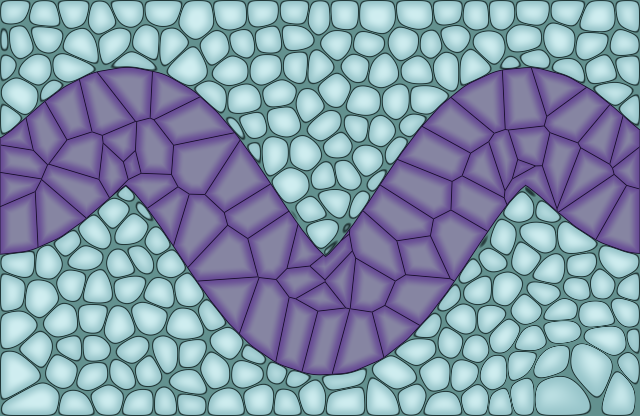
A WebGL 2 fragment shader for this pattern:

```glsl
#version 300 es
precision highp float;

uniform vec2 u_resolution;
out vec4 outColor;

// Lengths are in canvas heights
const float PI = 3.14159265;
const float TROUGH_X = 0.783;
const float CREST_Y = 0.699;
const vec2 INNER_WAVE = vec2(0.478, 0.462);  // half period, drop
const vec2 OUTER_WAVE = vec2(0.300, 0.171);
const float BAND_HALF = 0.139;
const int CURVE_STEPS = 44;
const int SHARDS = 62;
const vec2 PEBBLE_SIZE = vec2(0.0752, 0.06667);
const float PEBBLE_JITTER = 0.62;
const float PEBBLE_ROUNDING = 0.0072;
const float PEBBLE_GAP = 0.0012;
const vec2 SWELL_CENTER = vec2(1.382, 0.042);
const float SWELL_AMOUNT = 0.6;
const float SWELL_AREA = 0.022;
const float LINE_WIDTH = 0.0011;
const vec3 PEBBLE_CORE = vec3(0.81, 0.93, 0.94);
const vec3 PEBBLE_RIM = vec3(0.59, 0.77, 0.79);
const vec3 GROUT = vec3(0.39, 0.57, 0.56);
const vec3 PEBBLE_LINE = vec3(0.07, 0.14, 0.14);
const vec3 SHARD_CORE = vec3(0.525, 0.52, 0.635);
const vec3 SHARD_RIM = vec3(0.405, 0.295, 0.585);
const vec3 SHARD_LINE = vec3(0.11, 0.07, 0.19);

vec2 hash2(vec2 p) {
  vec3 h = fract(vec3(p.xyx) * vec3(0.1031, 0.1030, 0.0973));
  h += dot(h, h.yzx + 33.33);
  return fract((h.xx + h.yz) * h.zy);
}

// Wave with a deep middle trough and shallow outer ends
float waveY(float x) {
  float d = abs(x - TROUGH_X) - INNER_WAVE.x;
  vec2 wave = d < 0.0 ? INNER_WAVE : OUTER_WAVE;
  return CREST_Y - 0.5 * wave.y * (1.0 - cos(PI * min(abs(d) / wave.x, 1.0)));
}

float waveSlope(float x) {
  return (waveY(x + 0.005) - waveY(x - 0.005)) / 0.01;
}

float waveDistance(vec2 p, float aspect) {
  float best = 10.0;
  vec2 a = vec2(-0.08, waveY(-0.08));
  for (int i = 1; i <= CURVE_STEPS; i++) {
    float x = mix(-0.08, aspect + 0.08, float(i) / float(CURVE_STEPS));
    vec2 b = vec2(x, waveY(x));
    vec2 ab = b - a;
    float t = clamp(dot(p - a, ab) / dot(ab, ab), 0.0, 1.0);
    best = min(best, length(p - a - ab * t));
    a = b;
  }
  return best;
}

float borderDistance(vec2 p, vec2 own, vec2 other) {
  return dot(0.5 * (own + other) - p, normalize(other - own));
}

// Shard seeds alternate on both sides of the wave
vec2 shardSeed(int i, float aspect) {
  vec2 h = hash2(vec2(float(i) + 3.0, 17.0));
  float x = aspect * (float(i) + 0.2 + 0.6 * h.x) / float(SHARDS);
  float side = (i & 1) == 0 ? 1.0 : -1.0;
  vec2 normal = normalize(vec2(-waveSlope(x), 1.0));
  return vec2(x, waveY(x)) + normal * side * mix(0.015, 0.125, h.y);
}

float shardBorder(vec2 p, float wall, float aspect) {
  vec2 own = vec2(9.0);
  for (int i = 0; i < SHARDS; i++) {
    vec2 s = shardSeed(i, aspect);
    if (distance(p, s) < distance(p, own)) own = s;
  }
  float d = wall;
  for (int i = 0; i < SHARDS; i++) {
    vec2 s = shardSeed(i, aspect);
    if (distance(s, own) > 1e-4) d = min(d, borderDistance(p, own, s));
  }
  return d;
}

// Staggered pebble seeds; z is 1 where the seed is on open ground
vec3 pebbleSeed(vec2 cell, float aspect) {
  float stagger = mod(cell.y, 2.0) * 0.5 - 0.25;
  vec2 jitter = (hash2(cell + 41.0) - 0.5) * PEBBLE_JITTER;
  vec2 s = (cell + 0.5 + vec2(stagger, 0.0) + jitter) * PEBBLE_SIZE;
  float slope = waveSlope(s.x);
  float off = abs(s.y - waveY(s.x)) / sqrt(1.0 + slope * slope);
  bool open = off > 0.88 * BAND_HALF && s.x > 0.0 && s.x < aspect && s.y > 0.0 && s.y < 1.0;
  return vec3(s, open ? 1.0 : 0.0);
}

// Smooth minimum of all borders gives rounded cells
float pebbleBorder(vec2 p, vec3 walls, float aspect) {
  vec2 base = floor(p / PEBBLE_SIZE), own = vec2(9.0);
  for (int k = 0; k < 25; k++) {
    vec3 s = pebbleSeed(base + vec2(k % 5 - 2, k / 5 - 2), aspect);
    if (s.z > 0.5 && distance(p, s.xy) < distance(p, own)) own = s.xy;
  }
  float sum = dot(exp(-walls / PEBBLE_ROUNDING), vec3(1.0));
  for (int k = 0; k < 25; k++) {
    vec3 s = pebbleSeed(base + vec2(k % 5 - 2, k / 5 - 2), aspect);
    if (s.z > 0.5 && distance(s.xy, own) > 1e-4)
      sum += exp(-borderDistance(p, own, s.xy) / PEBBLE_ROUNDING);
  }
  return -PEBBLE_ROUNDING * log(sum);
}

float stroke(float d, float px) {
  return 1.0 - smoothstep(LINE_WIDTH - 0.6 * px, LINE_WIDTH + 0.6 * px, abs(d));
}

void main() {
  float px = 1.0 / u_resolution.y;
  float aspect = u_resolution.x * px;
  vec2 p = gl_FragCoord.xy * px;
  vec2 frame = min(p, vec2(aspect, 1.0) - p);
  float band = waveDistance(p, aspect) - BAND_HALF;
  vec3 color;

  if (band < 0.0) {
    float d = shardBorder(p, min(-band, min(frame.x, frame.y)), aspect);
    color = mix(SHARD_RIM, SHARD_CORE, smoothstep(0.0, 0.029, d));
    color = mix(color, SHARD_LINE, stroke(d, px));
  } else {
    // Local swelling enlarges the pebbles around one spot
    vec2 q = p - SWELL_CENTER;
    float scale = 1.0 - SWELL_AMOUNT * exp(-dot(q, q) / SWELL_AREA);
    vec3 walls = vec3(band, frame) * scale;
    float d = pebbleBorder(SWELL_CENTER + q * scale, walls, aspect);
    float edge = d / scale - PEBBLE_GAP;
    vec3 stone = mix(PEBBLE_RIM, PEBBLE_CORE, smoothstep(0.0, 0.029, d));
    color = mix(GROUT, stone, smoothstep(-0.6 * px, 0.6 * px, edge));
    color = mix(color, PEBBLE_LINE, 0.9 * stroke(edge, px));
    color = mix(color, SHARD_LINE, stroke(band, px));
  }
  outColor = vec4(color, 1.0);
}
```
